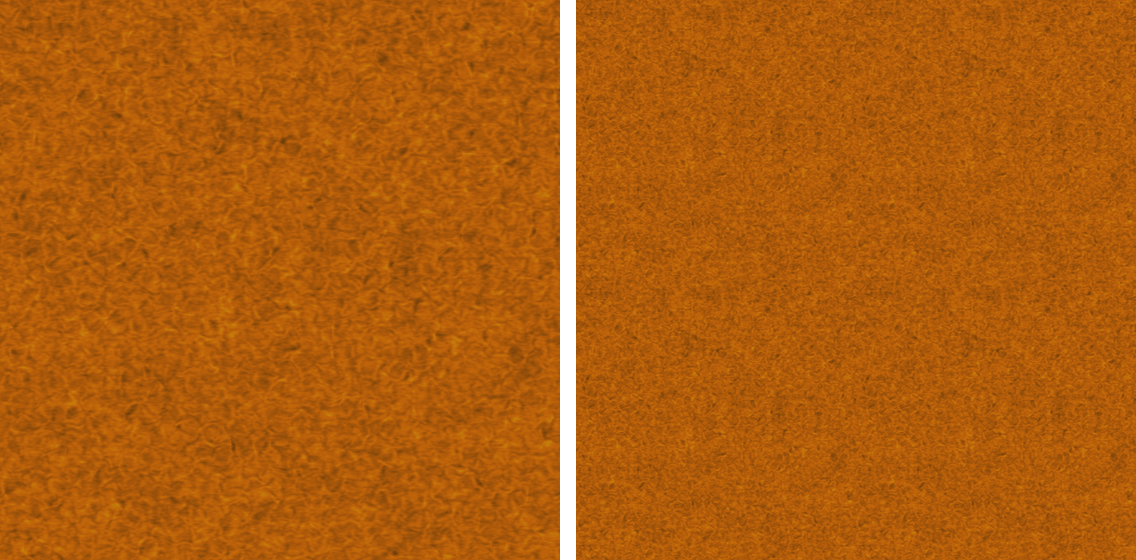
Left: one tile. Right: repeated 2 by 2.
Give the GLSL for this texture, as a Shadertoy shader.

```glsl
// Seamless rusty orange, felt-like ground with fine matted grain, dark pits and ochre flecks.

vec2 hash2(ivec2 cell, int seed) {
    uvec2 q = uvec2(cell) * uvec2(1597u, 3812u) + uint(seed) * uvec2(7919u, 6101u);
    uint n = (q.x * 2017u) ^ (q.y * 3571u) ^ (uint(seed) * 9277u);
    n = (n ^ (n >> 15)) * 73939u + 1013u;
    n = (n ^ (n >> 13)) * 83497u;
    n ^= n >> 16;
    uint m = n * 48271u + 12345u;
    m ^= m >> 15;
    return vec2(n & 65535u, m & 65535u) / 65535.0;
}

ivec2 wrapCell(vec2 cell, vec2 period) {
    return ivec2(mod(cell + 0.5, period));
}

float cornerSlope(vec2 cell, vec2 corner, vec2 local, vec2 period, int seed) {
    float angle = 6.28318 * hash2(wrapCell(cell + corner, period), seed).x;
    return dot(vec2(cos(angle), sin(angle)), local - corner);
}

// Gradient noise that repeats after a whole number of cells
float wrapNoise(vec2 uv, vec2 period, int seed) {
    vec2 p = uv * period, cell = floor(p), f = p - cell;
    vec2 w = f * f * f * (f * (f * 6.0 - 15.0) + 10.0);
    float a = cornerSlope(cell, vec2(0, 0), f, period, seed);
    float b = cornerSlope(cell, vec2(1, 0), f, period, seed);
    float c = cornerSlope(cell, vec2(0, 1), f, period, seed);
    float d = cornerSlope(cell, vec2(1, 1), f, period, seed);
    return mix(mix(a, b, w.x), mix(c, d, w.x), w.y);
}

// Scattered oval pits, each with a faint bright arc along one side
float pits(vec2 uv, float count, int seed) {
    vec2 p = uv * count, cell = floor(p);
    float relief = 0.0;
    for (int y = -1; y <= 1; y++)
    for (int x = -1; x <= 1; x++) {
        vec2 id = cell + vec2(x, y);
        ivec2 wrapped = wrapCell(id, vec2(count));
        vec2 place = hash2(wrapped, seed), kind = hash2(wrapped, seed + 1);
        vec2 d = p - id - place;
        float angle = 3.14159 * kind.x;
        vec2 axis = vec2(cos(angle), sin(angle));
        vec2 oval = vec2(dot(d, axis) / 0.26, dot(d, vec2(-axis.y, axis.x)) / 0.15);
        float r = length(oval);
        float arc = exp(-pow((r - 1.7) / 0.4, 2.0)) * smoothstep(0.0, 1.5, oval.y);
        float strength = smoothstep(0.45, 1.0, kind.y);
        relief += strength * (0.9 * arc - 1.7 * exp(-r * r));
    }
    return relief;
}

// Piecewise ramp from brown through orange to ochre
vec3 rustRamp(float tone) {
    vec3 color = mix(vec3(0.45, 0.25, 0.04), vec3(0.61, 0.32, 0.04), clamp((tone + 3.2) / 2.1, 0.0, 1.0));
    color = mix(color, vec3(0.68, 0.35, 0.04), clamp((tone + 1.1) / 1.1, 0.0, 1.0));
    color = mix(color, vec3(0.75, 0.39, 0.04), clamp(tone / 1.1, 0.0, 1.0));
    return mix(color, vec3(0.77, 0.49, 0.04), clamp((tone - 1.3) / 1.5, 0.0, 1.0));
}

void mainImage(out vec4 fragColor, in vec2 fragCoord) {
    vec2 uv = fragCoord / iResolution.xy;

    // Small swirls that bend the grain
    vec2 swirl = vec2(wrapNoise(uv, vec2(38, 38), 1), wrapNoise(uv, vec2(38, 38), 2));
    vec2 bent = uv + 0.012 * swirl;

    // Soft patches, matted clumps and fine horizontal fibres
    float tone = 0.75 * wrapNoise(uv, vec2(9, 11), 3);
    tone += 1.0 * wrapNoise(uv, vec2(24, 30), 4);
    tone += 1.8 * wrapNoise(bent, vec2(56, 70), 5);
    tone += 1.8 * wrapNoise(bent, vec2(88, 128), 6);
    tone += 1.1 * wrapNoise(uv, vec2(110, 220), 7);

    // Thin curled strands in some places
    float strand = 1.0 - smoothstep(0.0, 0.16, abs(wrapNoise(bent, vec2(34, 46), 8)));
    tone += 1.0 * strand * smoothstep(0.1, 0.5, wrapNoise(uv, vec2(30, 42), 9));

    tone += pits(bent, 30.0, 10);
    fragColor = vec4(rustRamp(1.2 * tone + 0.18), 1.0);
}
```
